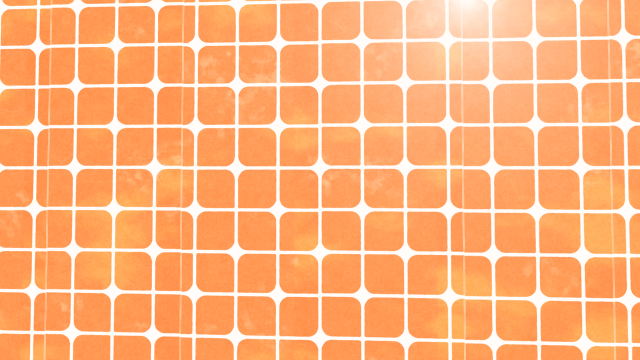
A Shadertoy shader for this pattern:

```glsl
// Orange tiles on white paper, seen at a slight tilt, with a glare at the top.
// A projective grid holds rounded boxes; alternate crossings get large corner
// radii. Noise adds grain, stains and scuffs, and strips meet at pale seams.

float hash(vec2 p) {
    vec3 q = fract(p.xyx * vec3(0.1031, 0.1030, 0.0973));
    q += dot(q, q.yzx + 33.33);
    return fract((q.x + q.y) * q.z);
}

float noise(vec2 p) {
    vec2 i = floor(p), f = fract(p);
    f = f * f * (3.0 - 2.0 * f);
    return mix(mix(hash(i), hash(i + vec2(1, 0)), f.x),
               mix(hash(i + vec2(0, 1)), hash(i + vec2(1, 1)), f.x), f.y);
}

float fbm(vec2 p) {
    float sum = 0.0, amp = 0.5;
    for (int k = 0; k < 5; k++) {
        sum += amp * noise(p);
        p = mat2(1.6, 1.2, -1.2, 1.6) * p + 7.3;
        amp *= 0.5;
    }
    return sum;
}

// Signed distance to the tile in its cell; crossings of even parity are rounder
float tileDistance(vec2 uv) {
    vec2 local = fract(uv) - 0.5;
    vec2 crossing = floor(uv) + step(0.0, local);
    float radius = mod(crossing.x + crossing.y, 2.0) < 0.5 ? 0.24 : 0.04;
    vec2 q = abs(local) - 0.46 + radius;
    return length(max(q, 0.0)) + min(max(q.x, q.y), 0.0) - radius;
}

void mainImage(out vec4 fragColor, in vec2 fragCoord) {
    vec2 p = (fragCoord - 0.5 * iResolution.xy) / iResolution.y;

    // Tilted grid: the cell size grows to the right and downwards
    vec2 centred = p - vec2(0.0, 0.035);
    float cellSize = 0.1171 + 0.0052 * centred.x - 0.003 * centred.y;
    vec2 uv = centred / cellSize;
    float pixel = 1.0 / (iResolution.y * cellSize);

    // Pasted strips, each slightly out of register
    float strip = uv.x / 3.335 + 0.003 * (noise(vec2(uv.y * 1.5, 4.0)) - 0.5);
    float toSeam = (1.0 - fract(strip)) * 3.335;
    float seamGap = abs(fract(strip + 0.5) - 0.5) * 3.335;
    uv.y += 0.03 * (hash(vec2(floor(strip), 3.0)) - 0.5);

    // Ink with stains, strongest on the overlap left of each seam
    float overlap = smoothstep(0.66, 0.58, toSeam);
    float stain = smoothstep(0.5, 0.8, fbm(uv * vec2(0.6, 1.1) + 20.0) + 0.1 * overlap);
    vec3 ink = vec3(1.0, 0.595, 0.325);
    ink = mix(ink, vec3(1.0, 0.555, 0.285), 0.45 * overlap);
    ink = mix(ink, vec3(1.0, 0.72, 0.37), 0.75 * stain);

    // Pale scuffs in scattered patches, creases and fine grain
    float scuff = smoothstep(0.56, 0.76, fbm(uv * 0.8 + 51.0))
                * smoothstep(0.4, 0.7, fbm(uv * 5.0));
    float crease = smoothstep(0.025, 0.0, abs(fbm(uv * vec2(0.9, 1.6) + 9.0) - 0.5))
                 * smoothstep(0.55, 0.8, noise(uv * 0.9 + 31.0));
    ink = mix(ink, vec3(1.0, 0.82, 0.62), 0.55 * scuff + 0.12 * crease);
    ink += vec3(0.0, 0.04, 0.05) * (noise(p * 230.0) - 0.5);
    ink += vec3(0.0, 0.04, 0.05) * (fbm(uv * 6.0) - 0.48);

    // Broken pale edge along each seam
    float seam = smoothstep(0.012 + pixel, 0.012, seamGap);
    ink = mix(ink, vec3(1.0, 0.85, 0.7), seam * (0.35 + 0.45 * noise(uv * 4.0)));

    // Tiles over paper
    float edge = tileDistance(uv) + 0.008 * (noise(uv * 14.0) - 0.5);
    float tile = smoothstep(0.75 * pixel, -0.75 * pixel, edge);
    vec3 color = mix(vec3(1.0, 0.99, 0.98), ink, tile);

    // Glare: a tight core in a broad haze
    float d = length(p - vec2(0.41, 0.51));
    float glare = 0.8 * exp(-8.0 * d) + 0.27 * exp(-4.0 * d * d);
    glare *= 0.9 + 0.2 * fbm(uv * 5.0 + 13.0);
    color = mix(color, vec3(1.0, 0.99, 0.97), clamp(glare, 0.0, 1.0));

    fragColor = vec4(clamp(color, 0.0, 1.0), 1.0);
}
```
